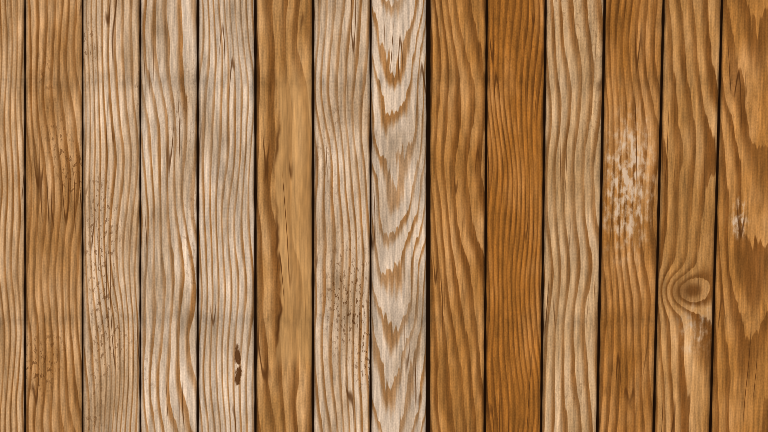
Give the GLSL for this texture, as a WebGL 2 fragment shader.

```glsl
#version 300 es
precision highp float;
uniform vec2 u_resolution;
out vec4 fragColor;

// Lengths are in canvas heights
const float PITCH = 0.1333;
const float FIRST_GAP = 0.058;
const float LEAN = 0.028;
const float RING_CONTRAST = 0.92;
const float FIBRE_CONTRAST = 0.20;
const float BROAD_CONTRAST = 0.17;

const vec3 PALE = vec3(0.80, 0.70, 0.60);
const vec3 TAN = vec3(0.76, 0.57, 0.35);
const vec3 AMBER = vec3(0.66, 0.41, 0.16);
const vec3 GREY_BROWN = vec3(0.56, 0.41, 0.27);
const vec3 BARK = vec3(0.33, 0.19, 0.08);
const vec3 GAP_COLOR = vec3(0.10, 0.05, 0.02);

// Character of each board, from left to right
const float WEATHER[14] = float[](.50, .34, .72, .88, .95, .15, .82, 1., .08, .0, .42, .14, .10, .05);
const float GOLD[14] = float[](.45, .30, .60, .80, .80, .65, .70, .80, .40, .05, .95, .15, .60, .35);
const float RINGS[14] = float[](9., 8., 10., 7., 9., 4., 8., 2.5, 7., 11., 6., 8., 5., 4.5);
const float ARCH[14] = float[](.0, 1., .0, 2., .0, 1., 1., 8., 2.5, .0, 1., 1.5, 2., 4.);
const float SOOT[14] = float[](.3, .8, .7, .3, .1, .1, .9, .1, .0, .3, .3, .2, .2, .2);
const float GAP[13] = float[](.0019, .0013, .0015, .0023, .0026, .0023, .0020,
                              .0048, .0024, .0024, .0027, .0026, .0026);

vec2 gradient(vec2 cell) {
  float h = fract(sin(dot(cell, vec2(127.1, 311.7))) * 43758.5);
  return vec2(cos(h * 6.2832), sin(h * 6.2832));
}

// Gradient noise, about -0.7 to 0.7
float noise(vec2 p) {
  vec2 i = floor(p), f = fract(p);
  vec2 w = f * f * f * (f * (f * 6.0 - 15.0) + 10.0);
  vec2 e = vec2(1, 0);
  float low = mix(dot(gradient(i), f), dot(gradient(i + e), f - e), w.x);
  float high = mix(dot(gradient(i + e.yx), f - e.yx), dot(gradient(i + 1.0), f - 1.0), w.x);
  return mix(low, high, w.y);
}

float fbm(vec2 p) {
  float sum = 0.0, amp = 1.0;
  for (int k = 0; k < 4; k++) {
    sum += amp * noise(p);
    p = mat2(1.62, 1.2, -1.2, 1.62) * p + 7.3;
    amp *= 0.55;
  }
  return sum;
}

// Soft oval spot, 1 at its centre
float spot(vec2 p, vec2 center, vec2 radius) {
  vec2 d = (p - center) / radius;
  return exp(-dot(d, d));
}

// Late wood darkens slowly, then stops sharply
float ringLine(float phase, float start) {
  float blur = clamp(fwidth(phase), 0.02, 0.7);
  float t = fract(phase);
  float line = smoothstep(start, 0.80, t) * (1.0 - smoothstep(1.0 - max(blur, 0.06), 1.0, t));
  return mix(line, 0.35, smoothstep(0.4, 0.7, blur));
}

void main() {
  vec2 pos = gl_FragCoord.xy / u_resolution.y;
  float side = smoothstep(0.9, 1.75, pos.x);
  float across = (pos.x - LEAN * side * (pos.y - 0.5) - FIRST_GAP) / PITCH;
  int board = clamp(int(floor(across)) + 1, 0, 13);
  int joint = clamp(int(floor(across + 0.5)), 0, 12);
  float id = float(board);
  vec2 p = vec2(fract(across) - 0.5, pos.y / PITCH);
  vec2 seed = vec2(id * 17.3, id * 5.7);
  float weathering = WEATHER[board], arch = ARCH[board];

  // Growth rings: upright lines, bent into arches where the cut is flat
  float knot = board == 12 ? spot(p, vec2(0.0, 2.45), vec2(0.4, 0.3)) : 0.0;
  float phase = RINGS[board] * (p.x + 0.26 * noise(vec2(p.x * 0.9, p.y * 0.42) + seed));
  phase += arch * (pos.y - 1.1 * p.x * p.x - 0.55 * p.x);
  phase += (0.3 + 0.06 * arch) * noise(vec2(p.x * 2.5, p.y * 0.9) + seed) + 2.5 * knot;
  phase += (0.07 + 0.02 * arch) * noise(vec2(p.x * 20.0, p.y * 2.0) + seed);
  float line = ringLine(phase, mix(0.25, 0.45, weathering));

  // Weathered face and fibres
  float patches = fbm(vec2(p.x * 1.3, p.y * 0.55) + seed);
  float weather = clamp(weathering + 0.32 * patches, 0.0, 1.0);
  float fibre = noise(vec2(p.x * 17.0, p.y * 0.8) + seed) + 0.8 * noise(vec2(p.x * 34.0, p.y * 3.5) + seed);
  float grit = noise(p * vec2(36.0, 28.0) + seed);
  vec3 face = mix(mix(AMBER, TAN, GOLD[board]), PALE, weather);
  vec3 late = mix(mix(BARK, AMBER, 0.35), mix(GREY_BROWN, AMBER, 0.35), weather);
  float strength = RING_CONTRAST * (0.85 + 0.7 * noise(p * vec2(2.0, 0.6) + seed));
  vec3 color = mix(face, late, clamp(line * strength, 0.0, 1.0));
  color *= 1.0 + FIBRE_CONTRAST * fibre + 0.10 * grit + BROAD_CONTRAST * patches;

  // Pale scuffs, broken up by the grain
  float rough = fbm(p * vec2(9.0, 5.0) + seed);
  float scuff = board == 11 ? spot(p, vec2(-0.05, 4.3), vec2(0.5, 1.3)) : 0.0;
  scuff += board == 13 ? spot(p, vec2(-0.1, 3.7), vec2(0.16, 0.4)) : 0.0;
  scuff += board == 12 ? 0.6 * spot(p, vec2(0.2, 1.8), vec2(0.4, 0.6)) : 0.0;
  float flakes = smoothstep(0.1, 0.9, scuff * (0.55 + 0.9 * rough + 0.5 * fibre));
  color = mix(color, PALE * 1.08, 0.85 * flakes);

  // Soot, knot heart and resin pocket
  float sootArea = smoothstep(0.15, 0.6, noise(p * vec2(1.2, 0.6) + seed + 3.1) + 0.1) * SOOT[board];
  sootArea += board == 6 ? spot(p, vec2(0.1, 2.3), vec2(0.4, 1.0)) : 0.0;
  float speck = smoothstep(0.1, 0.6, fbm(p * vec2(18.0, 9.0) + seed));
  float pocket = board == 4 ? spot(p, vec2(0.2, 1.15), vec2(0.07, 0.4)) : 0.0;
  float stain = 0.75 * speck * min(sootArea, 1.0) + smoothstep(0.25, 0.7, pocket * (0.9 + rough));
  color = mix(color, BARK, clamp(stain + 0.45 * knot * knot, 0.0, 0.9));

  // Torn strip with a broken, ragged edge
  if (board == 5) {
    float edge = p.x + 0.12 + 0.3 * noise(vec2(2.0, p.y * 0.6)) + 0.05 * noise(vec2(5.0, p.y * 4.0));
    float extent = smoothstep(1.0, 1.4, p.y) * (1.0 - smoothstep(5.8, 6.6, p.y));
    float broken = smoothstep(-0.2, 0.3, noise(vec2(8.0, p.y * 1.3)));
    color = mix(color, TAN * (1.0 + 0.15 * fibre + 0.12 * patches), 0.65 * extent * smoothstep(0.0, 0.04, edge));
    color = mix(color, BARK, 0.85 * extent * broken * exp(-edge * edge * 1400.0));
  }

  // Short drying cracks
  float crack = abs(noise(vec2(p.x * 7.0, p.y * 0.5) + seed + 9.0));
  float crackArea = smoothstep(0.15, 0.4, noise(p * vec2(3.0, 0.7) + seed + 21.0));
  color = mix(color, BARK, 0.75 * crackArea * (1.0 - smoothstep(0.01, 0.07, crack)));

  // Faint stains along the rails behind, then worn edges and joints
  float rails = exp(-pow((pos.y - 0.81) / 0.02, 2.0)) + exp(-pow((pos.y - 0.26) / 0.02, 2.0));
  color *= 1.0 - 0.10 * rails * (0.6 + rough);
  float gapEdge = abs(across - float(joint)) * PITCH - GAP[joint] - 0.0014 * noise(vec2(float(joint) * 9.1, p.y * 3.0));
  color *= mix(0.74, 1.0, smoothstep(0.0, 0.007, gapEdge));
  float pixel = 1.0 / u_resolution.y;
  color = mix(GAP_COLOR, color, smoothstep(-0.5 * pixel, 0.7 * pixel, gapEdge));
  fragColor = vec4(clamp(color, 0.0, 1.0), 1.0);
}
```
